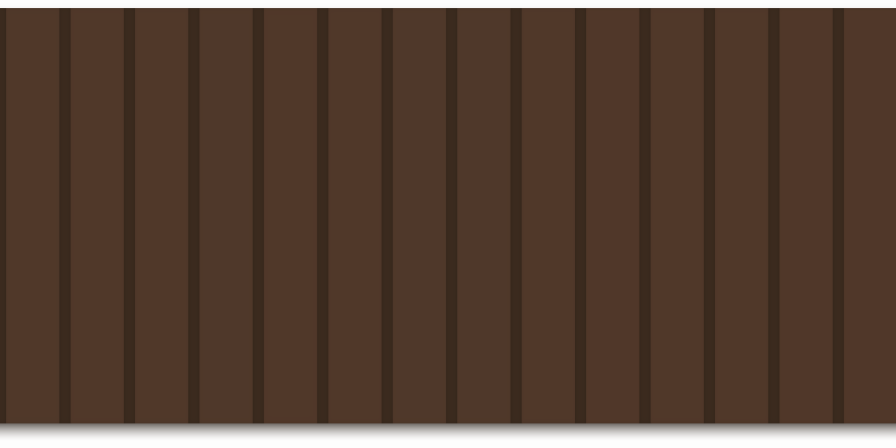
Write a WebGL 2 fragment shader that draws this texture.

```glsl
#version 300 es
precision highp float;
// Brown upright boards parted by dark grooves, on white with a soft shadow below.

#define PERIOD 0.14385        // board plus groove, in canvas heights
#define FIRST_GROOVE 0.0012   // centre of the leftmost groove
#define GROOVE_WIDTH 0.0247
#define PANEL_BOTTOM 0.0550
#define PANEL_TOP 0.9820
#define SHADOW_DEPTH 0.0400
#define TINT_VARIATION 0.006

uniform vec2 u_resolution;
out vec4 outColor;

const vec3 BOARD = vec3(0.314, 0.218, 0.161);
const vec3 GROOVE = vec3(0.224, 0.161, 0.114);
const vec3 BACKDROP = vec3(0.992);
const vec3 SHADOW = vec3(0.43, 0.405, 0.385);

float hash(float n) {
    return fract(sin(n * 127.1) * 43758.5453);
}

// Coverage of a signed distance, smoothed over one pixel.
float inside(float dist, float pixel) {
    return clamp(0.5 - dist / pixel, 0.0, 1.0);
}

vec3 boards(vec2 p, float pixel) {
    float cell = (p.x - FIRST_GROOVE) / PERIOD;
    float offset = (fract(cell + 0.5) - 0.5) * PERIOD;
    float dist = abs(offset) - 0.5 * GROOVE_WIDTH;

    // Faint warm or cool tint on each board.
    float tint = hash(floor(cell) + 3.0) - 0.5;
    vec3 board = BOARD + tint * TINT_VARIATION * vec3(1.0, -0.6, -0.8);
    board *= 1.0 - 0.05 * exp(-max(dist, 0.0) / 0.002);

    // Grooves darken a little toward both edges.
    float rim = exp(-max(-dist, 0.0) / 0.003);
    vec3 groove = GROOVE * (1.03 - 0.10 * rim);
    return mix(board, groove, inside(dist, pixel));
}

vec3 backdrop(float y) {
    // Shadow fades with distance below the panel.
    float fade = clamp((PANEL_BOTTOM - y) / SHADOW_DEPTH, 0.0, 1.0);
    float shade = pow(1.0 - fade, 1.6) * step(y, 0.5);
    // A faint halo rims the upper edge.
    shade += 0.06 * exp(-max(y - PANEL_TOP, 0.0) / 0.004) * step(0.5, y);
    return mix(BACKDROP, SHADOW, shade);
}

void main() {
    float pixel = 1.0 / u_resolution.y;
    vec2 p = gl_FragCoord.xy * pixel;

    vec3 panel = boards(p, pixel);
    // Slight darkening along the top and bottom edges.
    float edge = min(p.y - PANEL_BOTTOM, PANEL_TOP - p.y);
    panel *= 1.0 - 0.08 * exp(-max(edge, 0.0) / 0.003);

    outColor = vec4(mix(backdrop(p.y), panel, inside(-edge, pixel)), 1.0);
}
```
